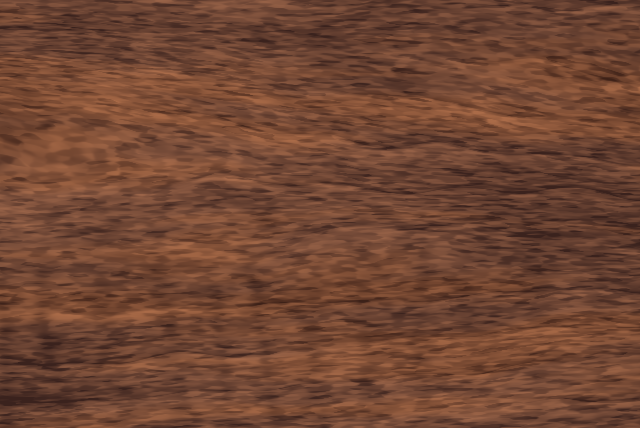
A Shadertoy shader for this texture:

```glsl
// Walnut board: flowing horizontal grain with growth lines, fine fibres and cross-grain curl.

#define RING_COUNT 9.0
#define RING_LINE 0.85
#define RING_GLOW 0.45
#define BAND_CONTRAST 0.17
#define MOTTLE_CONTRAST 0.17
#define FIBRE_CONTRAST 0.40
#define PORE_DEPTH 0.34
#define CURL_DEPTH 0.20
#define BASE_TONE 0.58
#define DARK_WOOD vec3(0.300, 0.184, 0.148)
#define LIGHT_WOOD vec3(0.596, 0.386, 0.280)
#define WARM_SHIFT vec3(0.012, -0.006, -0.024)

float hash(vec2 p)
{
    vec3 q = fract(p.xyx * vec3(0.1031, 0.1030, 0.0973));
    q += dot(q, q.yzx + 33.33);
    return fract((q.x + q.y) * q.z);
}

// Layered, rotated sines; roughly -1 to 1.
float waves(vec2 p)
{
    float sum = 0.0, amp = 0.5;
    for (int i = 0; i < 6; i++)
    {
        p = mat2(0.8, 0.6, -0.6, 0.8) * p * 1.55 + 1.7;
        sum += amp * sin(p.x + 1.3 * sin(p.y));
        amp *= 0.7;
    }
    return sum;
}

// Smooth cellular noise: random cell tones blended by distance, -1 to 1.
float cells(vec2 p)
{
    vec2 id = floor(p), f = p - id;
    float sum = 0.0, total = 0.0;
    for (int y = -1; y <= 1; y++)
    for (int x = -1; x <= 1; x++)
    {
        vec2 o = vec2(x, y), c = id + o;
        vec2 d = o + vec2(hash(c), hash(c + 57.3)) - f;
        float w = exp(-6.0 * dot(d, d));
        sum += w * (2.0 * hash(c + 113.7) - 1.0);
        total += w;
    }
    return sum / total;
}

// Soft elliptical spot.
float spot(vec2 p, vec2 centre, vec2 size)
{
    vec2 q = (p - centre) / size;
    return exp(-dot(q, q));
}

// Height across the board's main lie: falls to the right above, rises below.
float lie(vec2 p)
{
    float slope = 0.10 * smoothstep(0.42, 0.75, p.y) * (1.0 - 0.8 * smoothstep(0.75, 1.0, p.y))
                - 0.05 * (1.0 - smoothstep(0.15, 0.45, p.y));
    return p.y + slope * (p.x - 0.75);
}

// Displacement of the growth lines around figures, with slow wander.
float figure(vec2 p)
{
    float bulge = 0.085 * spot(p, vec2(0.02, 0.58), vec2(0.34, 0.09))
                - 0.060 * spot(p, vec2(0.95, 0.45), vec2(0.26, 0.07));
    return bulge + 0.016 * waves(p * vec2(2.6, 3.0));
}

// Growth lines: a thin dark edge with a lit band beneath it.
float growthLines(float x, float v)
{
    float r = v * RING_COUNT + 0.30 * waves(vec2(x * 1.0, v * 3.0)) + 0.05 * sin(x * 23.0 + v * 9.0);
    float id = floor(r), f = r - id;
    float strength = (0.4 + 0.6 * hash(vec2(id, 4.0)))
                   * smoothstep(-0.7, 0.3, waves(vec2(x * 1.3, id * 7.3)));
    float line = smoothstep(0.0, 0.025, f) * (0.75 * exp(-f * 24.0) + 0.25 * exp(-f * 5.0));
    float glow = f * f * f * f * (1.0 - smoothstep(0.95, 1.0, f));
    return strength * (RING_GLOW * glow - RING_LINE * line);
}

void mainImage(out vec4 fragColor, in vec2 fragCoord)
{
    vec2 p = fragCoord / iResolution.y;
    float base = lie(p), bend = figure(p);
    float v = base + bend;
    vec2 g = vec2(p.x, base + 0.4 * bend);

    // Broad colour: bands along the grain, mottling, brighter upper and lower zones.
    float zone = -cos(12.566 * p.y);
    float bands = waves(vec2(p.x * 1.6, v * 20.0));
    float tone = BASE_TONE + BAND_CONTRAST * bands + 0.06 * zone;
    tone += MOTTLE_CONTRAST * waves(p * vec2(2.5, 5.0) + 8.0);
    tone += growthLines(p.x, v);

    // Fine fibres and short, thin dark pores.
    float fine = cells(g * vec2(36.0, 185.0));
    float coarse = cells(g * vec2(12.0, 90.0) + 31.0);
    tone += FIBRE_CONTRAST * (0.75 * fine + 0.32 * coarse);
    float pores = cells(g * vec2(22.0, 165.0) + 77.0);
    tone -= PORE_DEPTH * smoothstep(0.2, 0.7, pores);

    // Cross-grain curl in the lower part, shaded right side and corners.
    float curl = 0.5 + 0.5 * sin(p.x * 52.0 + 2.6 * waves(p * vec2(2.5, 1.5)));
    float curlArea = (1.0 - smoothstep(0.15, 0.65, p.y)) * (0.6 + 0.4 * waves(p * 3.0));
    tone -= CURL_DEPTH * curl * curl * curl * curlArea;
    tone -= 0.24 * spot(p, vec2(1.46, 0.48), vec2(0.28, 0.22));
    vec2 edge = 2.0 * fragCoord / iResolution.xy - 1.0;
    tone -= 0.13 * pow(dot(edge, edge) * 0.5, 2.0);

    // Tone to wood colour, redder in the lit bands.
    vec3 wood = mix(DARK_WOOD, LIGHT_WOOD, clamp(tone, -0.25, 1.2));
    float warmth = smoothstep(-0.4, 1.0, bands + 0.5 * zone);
    fragColor = vec4(wood + WARM_SHIFT * warmth, 1.0);
}
```
